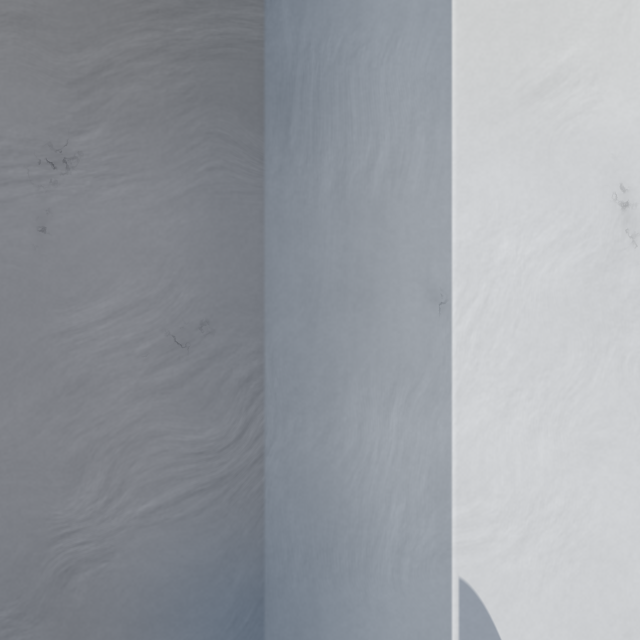
Give the GLSL for this texture, as a WebGL 1 fragment shader.

```glsl
precision highp float;
// Three troweled plaster wall planes: two in shade, one in sun with a small cast shadow.

uniform vec2 u_resolution;

const float INNER_CORNER = 0.413;
const float OUTER_EDGE = 0.706;
const float SHADOW_START = 0.717;
const float CORNER_BLUR = 0.004;
const float EDGE_BLUR = 0.0026;
const vec3 LEFT_TONE = vec3(0.505, 0.514, 0.537);
const vec3 LEFT_DARK = vec3(0.418, 0.440, 0.472);
const vec3 MIDDLE_DARK = vec3(0.488, 0.518, 0.556);
const vec3 MIDDLE_LIGHT = vec3(0.612, 0.635, 0.662);
const vec3 SUN_TONE = vec3(0.803, 0.811, 0.820);
const vec3 SHADOW_TONE = vec3(0.575, 0.605, 0.645);
const float RELIEF = 0.15;
const float GRAIN = 0.010;
const float WEAR = 0.12;

float hash(vec2 p) {
  return fract(sin(dot(p, vec2(127.1, 311.7))) * 43758.5);
}

float noise(vec2 p) {
  vec2 i = floor(p);
  vec2 f = fract(p);
  f = f * f * (3.0 - 2.0 * f);
  return mix(mix(hash(i), hash(i + vec2(1.0, 0.0)), f.x),
             mix(hash(i + vec2(0.0, 1.0)), hash(i + 1.0), f.x), f.y);
}

float fbm(vec2 p) {
  float sum = 0.0;
  float amp = 0.5;
  for (int i = 0; i < 5; i++) {
    sum += amp * noise(p);
    p = mat2(1.6, 1.2, -1.2, 1.6) * p + 7.3;
    amp *= 0.5;
  }
  return sum;
}

vec2 rotate(vec2 p, float a) {
  float c = cos(a);
  float s = sin(a);
  return vec2(c * p.x + s * p.y, c * p.y - s * p.x);
}

// Height of trowel strokes running along the given angle.
float strokes(vec2 p, float angle, vec2 scale) {
  vec2 warp = vec2(noise(p * 9.0), noise(p * 9.0 + 31.0)) - 0.5;
  return fbm(rotate(p + 0.08 * warp, angle) * scale);
}

// Light skimming across the strokes from the upper left, strong in places only.
float skim(vec2 p, float angle, vec2 scale) {
  vec2 toLight = vec2(-0.0025, 0.0035);
  float rough = mix(0.45, 1.6, smoothstep(0.35, 0.75, noise(p * 8.0 + 4.0)));
  return rough * (strokes(p, angle, scale) - strokes(p + toLight, angle, scale));
}

// A faint stain with thin broken cracks, inside a soft tilted ellipse.
float scuff(vec2 p, vec2 center, vec2 radius, float tilt) {
  vec2 d = rotate(p - center, tilt) / radius;
  float patch_ = exp(-1.3 * dot(d, d));
  float ridge = abs(fbm(p * 30.0 + center * 50.0) - 0.47);
  float crack = 1.0 - smoothstep(0.0, 0.05, ridge);
  return patch_ * (0.22 + crack * smoothstep(0.25, 0.65, noise(p * 75.0)));
}

void main() {
  vec2 uv = gl_FragCoord.xy / u_resolution;
  float x = uv.x;
  float y = uv.y;
  float cloud = fbm(uv * vec2(5.0, 6.0)) - 0.48;
  float grain = noise(uv * 260.0) + noise(uv * 130.0 + 9.0) - 1.0;
  float low = 1.0 - smoothstep(0.0, 0.35, y);
  float high = smoothstep(0.65, 1.0, y);

  // Left wall: diagonal strokes, darker into the corner and at top and bottom.
  float shade = 0.52 * smoothstep(0.18, INNER_CORNER, x) + 0.40 * high + 0.40 * low;
  vec3 left = mix(LEFT_TONE, LEFT_DARK, clamp(shade, 0.0, 1.0));
  left += vec3(0.012, 0.004, -0.008) * high;
  left += vec3(-0.025, 0.0, 0.025) * low * low * smoothstep(0.1, 0.4, x);
  float steep = skim(uv, 0.5, vec2(9.0, 26.0));
  float level = skim(uv, 0.1, vec2(9.0, 26.0));
  left += RELIEF * mix(steep, level, smoothstep(0.4, 0.75, y)) + 0.05 * cloud;

  // Middle wall: vertical streaks, brightening toward the outer edge.
  float across = clamp((x - INNER_CORNER) / (OUTER_EDGE - INNER_CORNER), 0.0, 1.0);
  vec3 middle = mix(MIDDLE_DARK, MIDDLE_LIGHT, smoothstep(-0.1, 0.85, across));
  middle -= vec3(0.034, 0.028, 0.022) * high;
  middle -= vec3(0.050, 0.038, 0.025) * low * (1.0 - 0.5 * across);
  middle += 0.65 * RELIEF * skim(uv, 1.5, vec2(9.0, 30.0)) + 0.05 * cloud;
  middle += 0.025 * (fbm(uv * vec2(45.0, 6.0)) - 0.48);

  // Sunlit wall, with a bright arris along its near edge.
  vec3 sun = SUN_TONE + 0.04 * cloud + vec3(0.010, 0.008, 0.0) * high;
  sun += 0.7 * RELIEF * skim(uv, 1.2, vec2(12.0, 24.0));
  float arris = (x - OUTER_EDGE - 0.003) / 0.004;
  sun += 0.03 * exp(-arris * arris);

  // Curved shadow rising from the bottom beside the arris.
  float run = x - SHADOW_START;
  float crest = 0.098 - 0.55 * run - 14.0 * run * run;
  float shadow = smoothstep(-0.005, 0.005, crest - y) * smoothstep(-0.003, 0.003, run);
  sun = mix(sun, SHADOW_TONE + 0.03 * cloud, shadow);

  vec3 color = mix(left, middle, smoothstep(-CORNER_BLUR, CORNER_BLUR, x - INNER_CORNER));
  color -= 0.016 * exp(-abs(x - INNER_CORNER) / 0.009);
  color = mix(color, sun, smoothstep(-EDGE_BLUR, EDGE_BLUR, x - OUTER_EDGE));

  // Worn patches.
  float wear = scuff(uv, vec2(0.085, 0.745), vec2(0.045, 0.025), 0.7);
  wear += 0.7 * scuff(uv, vec2(0.065, 0.645), vec2(0.04, 0.014), 1.5);
  wear += 0.7 * scuff(uv, vec2(0.275, 0.465), vec2(0.065, 0.022), 0.5);
  wear += 0.9 * scuff(uv, vec2(0.680, 0.535), vec2(0.032, 0.014), -1.0);
  wear += scuff(uv, vec2(0.980, 0.665), vec2(0.075, 0.018), -1.3);
  gl_FragColor = vec4(clamp(color - WEAR * wear + GRAIN * grain, 0.0, 1.0), 1.0);
}
```
